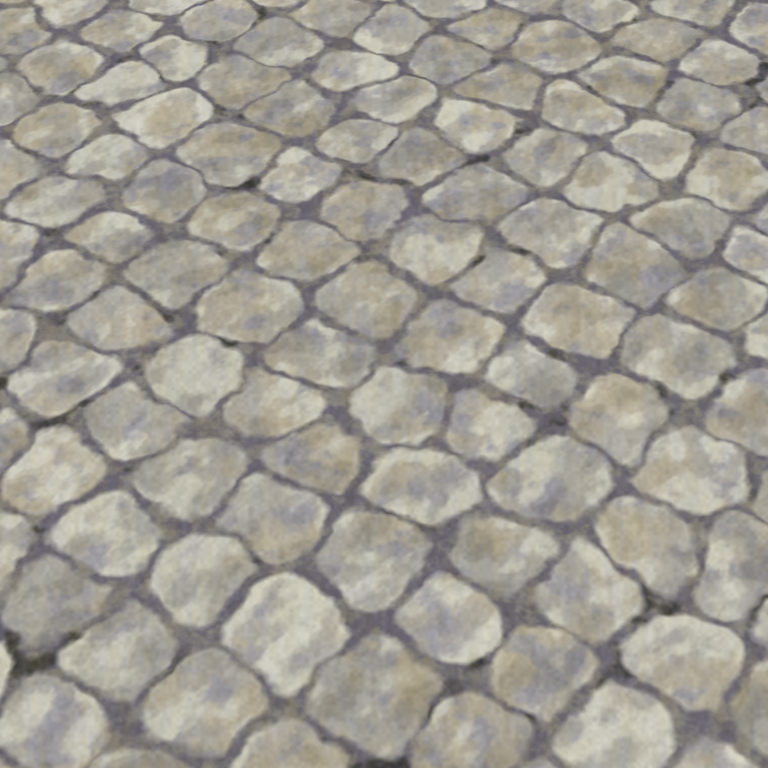
Reproduce this texture procedurally as a three.js fragment shader.

```glsl
varying vec2 vUv;

// Layout: perspective and stone grid
const float HORIZON = 2.6;
const vec2 STONE_DIAGONALS = vec2(0.222, 0.2);
const float GRID_TURN = 0.14;
const float JITTER = 0.42;
const float EDGE_WOBBLE = 0.13;
const float CORNER_SHARPNESS = 13.0;
const float JOINT_WIDTH = 0.04;
const float JOINT_VARIATION = 0.11;
const float EDGE_BLUR = 0.04;
const float GRAIN = 0.05;

// Palette
const vec3 STONE_GREY = vec3(0.66, 0.645, 0.61);
const vec3 STONE_PALE = vec3(0.78, 0.77, 0.715);
const vec3 STONE_WARM = vec3(0.69, 0.66, 0.585);
const vec3 STONE_BLUE = vec3(0.58, 0.575, 0.60);
const vec3 JOINT_DUST = vec3(0.52, 0.50, 0.47);
const vec3 JOINT_SHADE = vec3(0.42, 0.40, 0.43);
const vec3 JOINT_DEEP = vec3(0.22, 0.22, 0.20);

float hash(vec2 p) {
  return fract(sin(dot(p, vec2(127.1, 311.7))) * 43758.5453);
}

vec2 hash2(vec2 p) {
  return vec2(hash(p), hash(p + 37.3));
}

float noise(vec2 p) {
  vec2 i = floor(p);
  vec2 f = fract(p);
  f = f * f * (3.0 - 2.0 * f);
  float low = mix(hash(i), hash(i + vec2(1.0, 0.0)), f.x);
  float high = mix(hash(i + vec2(0.0, 1.0)), hash(i + 1.0), f.x);
  return mix(low, high, f.y);
}

float fbm(vec2 p) {
  float sum = 0.0;
  float weight = 0.5;
  for (int i = 0; i < 4; i++) {
    sum += weight * noise(p);
    p = mat2(1.6, 1.2, -1.2, 1.6) * p + 11.7;
    weight *= 0.5;
  }
  return sum / 0.9375;
}

// Ground plane seen at a slant, turned into diagonal grid units
vec2 groundGrid(vec2 uv) {
  vec2 ground = vec2(uv.x - 0.5, uv.y) * HORIZON / (HORIZON - uv.y);
  float c = cos(GRID_TURN);
  float s = sin(GRID_TURN);
  vec2 q = mat2(c, -s, s, c) * ground / STONE_DIAGONALS;
  return vec2(q.y + q.x, q.y - q.x) + 20.0;
}

vec2 stoneCentre(vec2 cell) {
  return cell + 0.5 + JITTER * (hash2(cell) - 0.5);
}

// Rounded distance to the stone border in x, stone cell in yz
vec3 stoneField(vec2 p) {
  vec2 home = floor(p);
  vec2 nearest = home;
  float best = 9.0;
  for (int j = -1; j <= 1; j++) {
    for (int i = -1; i <= 1; i++) {
      vec2 cell = home + vec2(i, j);
      float d = length(stoneCentre(cell) - p);
      if (d < best) { best = d; nearest = cell; }
    }
  }
  vec2 centre = stoneCentre(nearest);
  float sum = 0.0;
  for (int j = -2; j <= 2; j++) {
    for (int i = -2; i <= 2; i++) {
      if (i == 0 && j == 0) continue;
      vec2 other = stoneCentre(nearest + vec2(i, j));
      float d = dot(0.5 * (centre + other) - p, normalize(other - centre));
      sum += exp(-CORNER_SHARPNESS * d);
    }
  }
  return vec3(-log(sum) / CORNER_SHARPNESS, nearest);
}

vec3 stoneColor(vec2 p, vec2 cell, float border) {
  vec2 q = p + 9.0 * hash2(cell + 5.0);
  float tone = fbm(q * vec2(2.6, 3.6)) + 0.22 * (hash(cell + 71.0) - 0.5);
  float rim = 1.0 - smoothstep(0.06, 0.2, border);
  tone += 0.13 * rim * noise(q * 4.0);
  vec3 color = mix(STONE_GREY, STONE_WARM, smoothstep(0.42, 0.68, fbm(q * 1.8 + 40.0)));
  color = mix(color, STONE_BLUE, 0.75 * smoothstep(0.52, 0.72, fbm(q * 3.2 + 80.0)));
  color = mix(color, STONE_PALE, smoothstep(0.5, 0.74, tone));
  return color * (0.97 + 0.06 * hash(cell + 19.0)) - 0.07 * smoothstep(0.45, 0.25, tone);
}

vec3 jointColor(vec2 p) {
  vec3 color = mix(JOINT_SHADE, JOINT_DUST, smoothstep(0.35, 0.7, fbm(p * 7.0)));
  return mix(color, JOINT_DEEP, 0.8 * smoothstep(0.62, 0.8, fbm(p * 2.7 + 60.0)));
}

void main() {
  vec2 p = groundGrid(vUv);
  vec2 wobble = vec2(fbm(p * 2.7), fbm(p * 2.7 + 30.0)) - 0.5;
  vec3 field = stoneField(p + EDGE_WOBBLE * 2.0 * wobble);

  // Joints widen, narrow and fill with dust along their length
  float width = JOINT_WIDTH + JOINT_VARIATION * (fbm(p * 1.9 + 15.0) - 0.5);
  float stone = smoothstep(width - EDGE_BLUR, width + EDGE_BLUR, field.x);
  vec3 color = mix(jointColor(p), stoneColor(p, field.yz, field.x), stone);

  // Soft upright grain with a faint blue and yellow drift
  float grain = noise(vUv * vec2(150.0, 80.0)) + noise(vUv * 190.0 + 7.0) - 1.0;
  float drift = noise(vUv * vec2(110.0, 35.0) + 50.0) - 0.5;
  color += GRAIN * (grain * vec3(1.0) + drift * vec3(0.3, 0.1, -0.8));
  gl_FragColor = vec4(color, 1.0);
}
```
